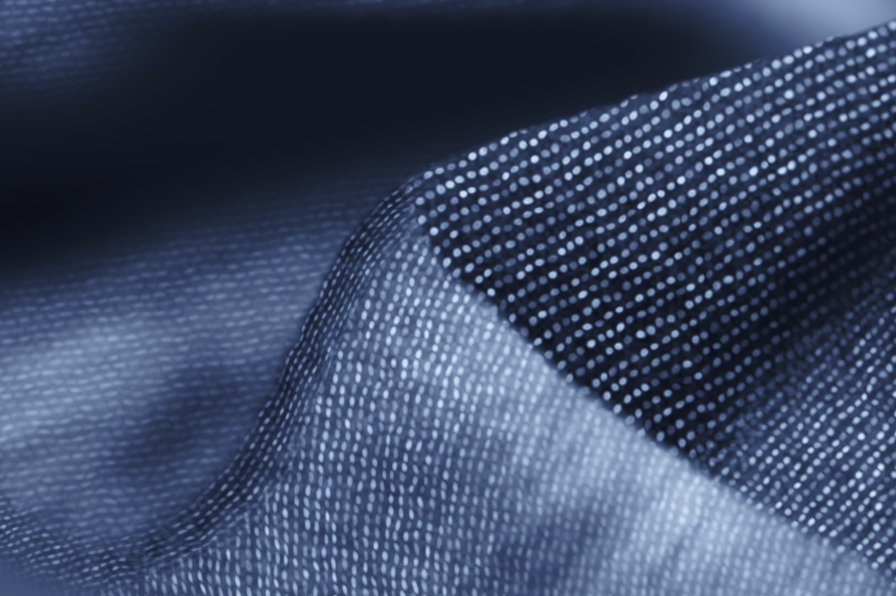
Give the GLSL for this texture, as a WebGL 1 fragment shader.

```glsl
precision highp float;
// Folded blue denim in shallow focus: twill stitches over a soft ridge, a crease and shadows.

uniform vec2 u_resolution;

const vec3 INK = vec3(0.03, 0.04, 0.08);
const vec3 NIGHT = vec3(0.09, 0.11, 0.16);
const vec3 NAVY = vec3(0.15, 0.19, 0.29);
const vec3 INDIGO = vec3(0.23, 0.29, 0.44);
const vec3 STEEL = vec3(0.37, 0.45, 0.59);
const vec3 SKY = vec3(0.53, 0.62, 0.75);
const vec3 FROST = vec3(0.80, 0.88, 0.96);

const vec2 TWILL_GAP = vec2(0.0195, 0.0265);  // stitch and row spacing, upper fold
const vec2 FRONT_GAP = vec2(0.018, 0.019);    // front fold
const vec2 RIM_GAP = vec2(0.016, 0.012);      // compressed weave on the ridge
const vec2 CORNER_GAP = vec2(0.016, 0.021);   // lower right panel
const vec2 BACK_GAP = vec2(0.024, 0.016);     // distant cloth
const float WOBBLE = 0.007;                   // unevenness of the threads

float hash(vec2 p) {
  return fract(sin(dot(p, vec2(127.1, 311.7))) * 43758.5453);
}

float noise(vec2 p) {
  vec2 i = floor(p), f = fract(p);
  f = f * f * (3.0 - 2.0 * f);
  return mix(mix(hash(i), hash(i + vec2(1, 0)), f.x),
             mix(hash(i + vec2(0, 1)), hash(i + vec2(1, 1)), f.x), f.y);
}

vec2 turn(vec2 p, float a) {
  float c = cos(a), s = sin(a);
  return vec2(c * p.x + s * p.y, c * p.y - s * p.x);
}

// Soft elliptical patch of light
float glow(vec2 p, vec2 center, vec2 radius, float angle) {
  vec2 q = turn(p - center, angle) / radius;
  return exp(-dot(q, q));
}

// Staggered rows of stitches, stretched along the row, uneven in brightness
float stitches(vec2 q, vec2 gap, float blur) {
  vec2 g = q / gap;
  float row = floor(g.y);
  g.x += row * 0.37 + 0.3 * hash(vec2(row, 4.0));
  vec2 id = vec2(floor(g.x), row);
  vec2 f = fract(g) - 0.5;
  f += 0.2 * (vec2(hash(id), hash(id + 17.0)) - 0.5);
  float d = length(f * vec2(0.72, 1.15));
  return (1.0 - smoothstep(0.27 - blur, 0.27 + blur, d)) * mix(0.4, 1.0, hash(id + 5.0));
}

float ridgeHeight(float x) {
  float left = max(0.0, 1.0 - x / 0.2);
  return 0.755 + 0.29 * (x - 0.784) - 0.5 / (1.0 + exp(15.0 * (x - 0.49))) + 0.14 * left * left;
}

float creaseHeight(float x) {
  float sag = 0.033 * smoothstep(0.8, 1.0, x) * (1.0 - smoothstep(1.2, 1.5, x));
  return 0.47 - 0.68 * (x - 0.843) + 0.092 * exp(-24.0 * max(x - 0.676, -0.06)) - sag;
}

vec3 denim(float t) {
  vec3 c = mix(INK, NIGHT, clamp(t / 0.2, 0.0, 1.0));
  c = mix(c, NAVY, clamp((t - 0.2) / 0.15, 0.0, 1.0));
  c = mix(c, INDIGO, clamp((t - 0.35) / 0.15, 0.0, 1.0));
  c = mix(c, STEEL, clamp((t - 0.5) / 0.15, 0.0, 1.0));
  c = mix(c, SKY, clamp((t - 0.65) / 0.15, 0.0, 1.0));
  return mix(c, FROST, clamp((t - 0.8) / 0.25, 0.0, 1.0));
}

// Distant cloth behind the ridge
float backTone(vec2 p, float grain) {
  float t = mix(0.14, 0.57, 1.0 - smoothstep(0.36, 0.66, p.y - 0.25 * p.x));
  t += 0.17 * glow(p, vec2(0.10, 0.36), vec2(0.28, 0.11), 0.35);
  t -= 0.19 * glow(p, vec2(0.31, 0.28), vec2(0.17, 0.08), 0.6);
  t += 0.36 * glow(p, vec2(0.02, 0.97), vec2(0.22, 0.13), 0.0);
  t += 0.34 * glow(p, vec2(0.65, 1.03), vec2(0.5, 0.05), 0.0);
  t += 0.66 * glow(p, vec2(1.40, 1.0), vec2(0.23, 0.11), -0.2);
  t -= 0.10 * glow(p, vec2(0.0, 0.60), vec2(0.25, 0.10), 0.2);
  float lit = smoothstep(0.18, 0.5, t) * (1.0 - smoothstep(0.9, 1.2, p.x));
  float weave = stitches(turn(p, 0.12), BACK_GAP, 0.26) - 0.25;
  float cloud = noise(turn(p, 0.4) * vec2(9.0, 24.0)) - 0.5;
  return t + lit * (0.15 * weave + 0.12 * cloud + 0.08 * (grain - 0.5));
}

// Upper fold, its shadow and the panel in the lower right
float upperTone(vec2 p, float rim, float fold, float grain) {
  float beyond = dot(p - vec2(1.3, 0.46), vec2(0.743, -0.669));
  float panel = smoothstep(0.0, 0.16, beyond);
  float t = 0.27 + 0.25 * exp(-rim * 8.0) + 0.10 * glow(p, vec2(1.25, 0.76), vec2(0.35, 0.12), 0.3);
  t -= 0.17 * glow(p, vec2(1.42, 0.58), vec2(0.30, 0.075), 0.84);
  t += panel * 0.27 * (1.0 - smoothstep(0.25, 0.6, p.y));
  vec2 q = turn(p, 0.50);
  q.y += 0.012 * sin(q.x * 7.0) + 0.012 * exp(-fold * 25.0);
  float rows = stitches(q, TWILL_GAP, 0.14 + 0.06 * smoothstep(1.1, 1.5, p.x));
  float side = stitches(turn(p, 0.82), CORNER_GAP, 0.20);
  float shade = 1.0 - 0.75 * glow(p, vec2(1.44, 0.58), vec2(0.30, 0.09), 0.84);
  return t + 0.70 * shade * (mix(rows, 0.85 * side, panel) - 0.14) + 0.26 * shade * (grain - 0.5);
}

// Front fold, sharp on the rim and dissolving into glare
float frontTone(vec2 p, float rim, float grain) {
  float near = smoothstep(0.12, 0.4, p.x);
  float t = 0.61 - mix(0.08, 0.25, near) * exp(-pow((rim - 0.01) / 0.06, 2.0));
  t += 0.27 * glow(p, vec2(1.12, 0.18), vec2(0.36, 0.14), -0.65);
  t += 0.12 * glow(p, vec2(0.78, 0.42), vec2(0.14, 0.17), -0.6);
  t -= 0.12 * glow(p, vec2(0.91, 0.07), vec2(0.13, 0.05), 0.5);
  t -= 0.09 * glow(p, vec2(0.70, 0.20), vec2(0.13, 0.08), 0.4);
  t -= 0.08 * glow(p, vec2(0.05, 0.03), vec2(0.25, 0.10), 0.0);
  vec2 q = turn(p - vec2(0.68, 0.70), 1.05);
  q.y += 0.45 * q.x * q.x;
  float glare = smoothstep(0.10, 0.34, rim) * smoothstep(0.65, 1.0, p.x);
  float body = stitches(q, FRONT_GAP, mix(0.17, 0.27, glare));
  float edge = stitches(vec2(dot(p, vec2(0.45, 0.89)), rim), RIM_GAP, 0.2);
  float sparkle = stitches(turn(p, 0.25), RIM_GAP, 0.22);
  float weave = mix(mix(sparkle, edge, near), body, smoothstep(0.045, 0.10, rim));
  float focus = smoothstep(0.02, 0.14, p.y + 0.4 * p.x);
  float streak = noise(turn(p, 0.9) * vec2(14.0, 45.0)) - 0.5;
  return t + mix(0.44, 0.18, glare) * focus * (weave - 0.22)
       + focus * (0.14 * glare * streak + mix(0.24, 0.10, glare) * (grain - 0.5));
}

void main() {
  vec2 p = gl_FragCoord.xy / u_resolution.y;
  float grain = 0.4 * noise(p * 38.0) + 0.6 * noise(p * 135.0);
  float slope = (ridgeHeight(p.x + 0.01) - ridgeHeight(p.x - 0.01)) / 0.02;
  p += WOBBLE * (vec2(noise(p * 30.0), noise(p * 30.0 + 40.0)) - 0.5);
  float rim = (ridgeHeight(p.x) - p.y) / sqrt(1.0 + slope * slope);
  float fold = (p.y - creaseHeight(p.x)) * 0.82;

  // Layer the cloth from back to front
  float upper = smoothstep(-0.018, 0.018, fold) * smoothstep(0.64, 0.74, p.x);
  float cloth = mix(frontTone(p, max(rim, 0.0), grain), upperTone(p, max(rim, 0.0), max(fold, 0.0), grain), upper);
  float soft = mix(0.045, 0.007, smoothstep(0.2, 0.6, p.x));
  float t = mix(backTone(p, grain), cloth, smoothstep(-soft, soft, rim));
  gl_FragColor = vec4(denim(clamp(t, 0.0, 1.05)), 1.0);
}
```
